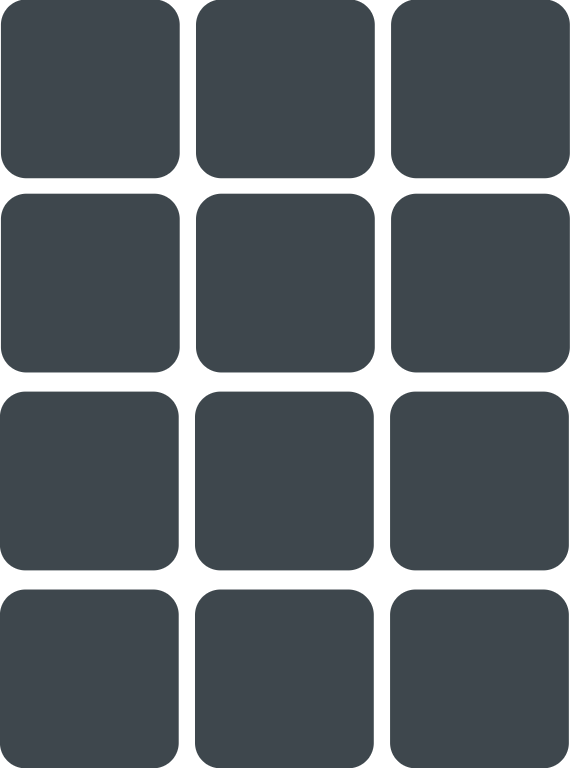
This pattern is drawn by a WebGL 2 fragment shader. Its source:

```glsl
#version 300 es
precision highp float;

uniform vec2 u_resolution;
out vec4 fragColor;

// Lengths are fractions of the canvas height
#define COLUMNS 3.0
#define ROWS 4
#define FIRST_CENTER vec2(0.1163, 0.1160)
#define PITCH vec2(0.2540, 0.2577)
#define HALF_SIDE 0.1164
#define CORNER_RADIUS 0.0332
#define UPPER_SHIFT 0.0013
#define TOP_DROP 0.0048
#define TILE_COLOR vec3(0.243, 0.280, 0.302)
#define GAP_COLOR vec3(1.0)

float roundedSquare(vec2 p, float halfSide, float radius) {
    vec2 q = abs(p) - halfSide + radius;
    return length(max(q, 0.0)) + min(max(q.x, q.y), 0.0) - radius;
}

// Center of a tile; the upper rows sit slightly right, the top one lower
vec2 tileCenter(float column, int row) {
    vec2 center = FIRST_CENTER + PITCH * vec2(column, float(row));
    if (row >= ROWS / 2) center.x += UPPER_SHIFT;
    if (row == ROWS - 1) center.y -= TOP_DROP;
    return center;
}

void main() {
    vec2 p = gl_FragCoord.xy / u_resolution.y;
    float pixel = 1.0 / u_resolution.y;

    // Distance to the nearest tile in any row
    float column = clamp(round((p.x - FIRST_CENTER.x) / PITCH.x), 0.0, COLUMNS - 1.0);
    float dist = 1.0;
    for (int row = 0; row < ROWS; row++) {
        vec2 local = p - tileCenter(column, row);
        dist = min(dist, roundedSquare(local, HALF_SIDE, CORNER_RADIUS));
    }

    // Edge smoothed over one pixel
    float coverage = clamp(0.5 - dist / pixel, 0.0, 1.0);
    fragColor = vec4(mix(GAP_COLOR, TILE_COLOR, coverage), 1.0);
}
```
